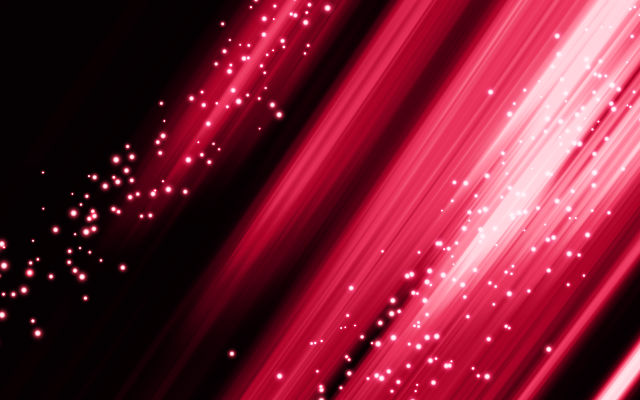
A WebGL 2 fragment shader for this background:

```glsl
#version 300 es
precision highp float;

uniform vec2 u_resolution;
out vec4 fragColor;

#define SLANT 0.76
#define FAN 0.08
#define GRAIN 0.58
#define DOT_LAYERS 2
#define DOT_CELL 0.046
#define DOT_RADIUS 0.0165
#define DOT_DENSITY 0.70

const vec3 BLACK = vec3(0.02, 0.0, 0.005);
const vec3 WINE = vec3(0.32, 0.0, 0.07);
const vec3 CRIMSON = vec3(0.68, 0.01, 0.16);
const vec3 ROSE = vec3(0.92, 0.20, 0.36);
const vec3 PINK = vec3(1.0, 0.52, 0.62);
const vec3 BLUSH = vec3(1.0, 0.83, 0.87);
const vec3 GLOW = vec3(1.0, 0.20, 0.34);

float hash(vec2 p) {
    vec3 q = fract(vec3(p.xyx) * vec3(0.1031, 0.1030, 0.0973));
    q += dot(q, q.yzx + 33.33);
    return fract((q.x + q.y) * q.z);
}

float noise(vec2 p) {
    vec2 i = floor(p), f = fract(p);
    f = f * f * (3.0 - 2.0 * f);
    return mix(mix(hash(i), hash(i + vec2(1, 0)), f.x),
               mix(hash(i + vec2(0, 1)), hash(i + vec2(1, 1)), f.x), f.y);
}

// Soft ridge with a separate falloff on each side
float ridge(float s, float center, float left, float right) {
    float d = (s - center) / (s < center ? left : right);
    return exp(-d * d);
}

// Position across the beams; the left ones fan out slightly
float across(vec2 p) {
    float s = p.x + (0.5 - p.y) * SLANT;
    return s + FAN * (p.y - 0.5) * (1.0 - smoothstep(0.9, 1.2, s));
}

// Brightness to colour, from black through crimson to white
vec3 ramp(float v) {
    vec3 c = mix(BLACK, WINE, smoothstep(0.0, 0.25, v));
    c = mix(c, CRIMSON, smoothstep(0.22, 0.48, v));
    c = mix(c, ROSE, smoothstep(0.45, 0.68, v));
    c = mix(c, PINK, smoothstep(0.66, 0.84, v));
    c = mix(c, BLUSH, smoothstep(0.82, 1.0, v));
    return mix(c, vec3(1.0), smoothstep(1.05, 1.35, v));
}

// Brightness of the slanted beams; s runs across them, y is height
float beams(float s, float y) {
    // Left beams, fading toward the bottom
    float v = 0.60 * ridge(s, 0.39, 0.09, 0.065) * smoothstep(0.28, 0.80, y);
    v += 0.34 * ridge(s, 0.51, 0.06, 0.05) * smoothstep(0.4, 0.9, y);
    v += 0.56 * ridge(s, 0.688, 0.04, 0.085) * smoothstep(0.08, 0.58, y);
    v += 0.30 * ridge(s, 0.82, 0.07, 0.06) * smoothstep(0.1, 0.7, y);
    v += 0.07 * ridge(s, 0.74, 0.12, 0.10);

    // Wide red sheet with brighter folds
    float sheet = smoothstep(0.85, 0.97, s) * (1.0 - smoothstep(1.46, 1.72, s));
    v += sheet * mix(0.46, 0.66, smoothstep(0.0, 0.65, y));
    v += 0.36 * ridge(s, 1.18, 0.075, 0.055) * smoothstep(0.35, 0.85, y);
    v += 0.40 * ridge(s, 1.285, 0.065, 0.10) * ridge(y, 0.46, 0.34, 0.38);
    v += 0.22 * ridge(s, 1.45, 0.07, 0.10) * smoothstep(0.15, 0.65, y);

    // Dark gaps
    v *= 1.0 - 0.92 * ridge(s, 1.195, 0.035, 0.018) * (1.0 - smoothstep(0.12, 0.42, y));
    float upper = smoothstep(0.42, 0.65, y);
    v *= 1.0 - 0.42 * ridge(s, 1.35, 0.013, 0.010) * upper;
    v *= 1.0 - 0.28 * ridge(s, 1.395, 0.008, 0.012) * upper;

    // Lower right beams
    v += 0.18 * ridge(s, 1.62, 0.08, 0.13);
    v += 0.52 * ridge(s, 1.69, 0.030, 0.026);
    v += 1.15 * ridge(s, 1.90, 0.036, 0.034);
    return v;
}

// Share of cells holding a dot: two swarms following the beams
float swarm(vec2 p) {
    float s = p.x + (0.5 - p.y) * SLANT;
    float left = ridge(s, mix(0.21, 0.38, smoothstep(0.3, 0.7, p.y)), 0.14, 0.12)
               * smoothstep(0.0, 0.35, p.y);
    float spread = mix(0.19, 0.14, p.y);
    float right = ridge(s, 1.27, spread, spread * 1.4);
    return DOT_DENSITY * max(left, 0.9 * right);
}

// Glowing dots, gathered from the neighbouring cells
vec3 addDots(vec3 color, vec2 p) {
    float halo = 0.0, core = 0.0;
    for (int n = 0; n < 9 * DOT_LAYERS; n++) {
        float layer = float(n / 9);
        vec2 shift = layer * vec2(17.37, 31.71);
        vec2 cell = floor(p / DOT_CELL + shift) + vec2(n % 3 - 1, n / 3 % 3 - 1);
        vec2 id = cell + 100.0 + layer * 57.0;
        vec2 center = (cell - shift + vec2(hash(id + 3.1), hash(id + 8.7))) * DOT_CELL;
        float shown = step(hash(id + 21.3), swarm(center));
        float r = DOT_RADIUS * mix(0.28, 1.0, hash(id + 40.9));
        float d = length(p - center) / r;
        halo += shown * exp(-2.2 * d * d);
        core = max(core, shown * (1.0 - smoothstep(0.18, 0.62, d)));
    }
    // Screen blending keeps the halo pink over dark and soft over bright
    color = 1.0 - (1.0 - color) * (1.0 - GLOW * min(1.2 * halo, 1.0));
    return mix(color, vec3(1.0, 0.95, 0.97), core);
}

void main() {
    vec2 p = gl_FragCoord.xy / u_resolution.y;
    float s = across(p);

    // Long fibres running along the beams
    float coarse = noise(vec2(s * 30.0, p.y * 1.3));
    float medium = noise(vec2(s * 75.0 + 5.0, p.y * 1.7));
    float fine = noise(vec2(s * 160.0 + 9.0, p.y * 2.2));
    float fibre = 0.36 * coarse + 0.34 * medium + 0.30 * fine - 0.5;
    float v = beams(s, p.y);
    v *= 1.0 + GRAIN * fibre * (1.5 - 0.9 * min(v, 1.0));
    v += 0.04 * smoothstep(0.55, 0.95, coarse);

    fragColor = vec4(addDots(ramp(v), p), 1.0);
}
```
